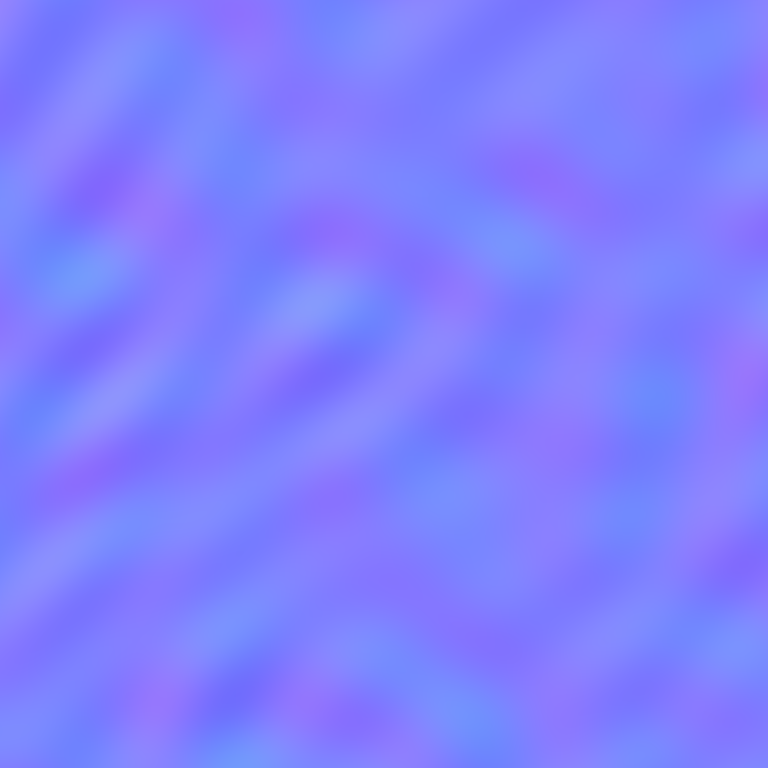
Give the GLSL for this texture map, as a Shadertoy shader.

```glsl
// Tangent-space normal map of a soft, rippled surface with diagonal streaks.
// The height is a sum of sine waves with hashed directions and phases; its
// slope is summed analytically and packed into a unit normal.

const float PI = 3.14159265;
const int WAVES = 48;

float hash(float n) {
    return fract(sin(n * 12.9898 + 4.137) * 43758.547);
}

// Slope of the layered waves, with y pointing up
vec2 surfaceSlope(vec2 p) {
    vec2 across = vec2(0.766, -0.643);  // short wavelengths: across the streaks
    vec2 along = vec2(0.643, 0.766);    // long wavelengths: along the streaks
    vec2 slope = vec2(0.0);
    for (int i = 0; i < WAVES; i++) {
        float id = float(i);
        // Evenly spread angles with jitter, stretched into an ellipse
        float angle = PI * (id + hash(id)) / float(WAVES);
        float frequency = mix(0.45, 1.0, hash(id + 51.3));
        vec2 cycles = frequency * (9.2 * cos(angle) * across + 6.4 * sin(angle) * along);
        float phase = 2.0 * PI * hash(id + 97.7);
        // Slight extra tilt along the streaks gives the violet and azure patches
        vec2 tilt = 0.95 * cos(angle) * across + 1.1 * sin(angle) * along;
        slope += tilt * cos(2.0 * PI * dot(cycles, p) + phase);
    }
    return slope / sqrt(float(WAVES));
}

void mainImage(out vec4 fragColor, in vec2 fragCoord) {
    vec2 p = fragCoord / iResolution.y;

    // Gentle bend so the streaks do not all run parallel
    p += 0.025 * sin(7.0 * p.yx + vec2(0.6, 2.1));

    // Green runs downward, so the y slope is flipped
    vec2 tilt = 0.118 * surfaceSlope(p) * vec2(1.0, -1.0);
    vec3 normal = vec3(tilt, sqrt(max(0.0, 1.0 - dot(tilt, tilt))));

    fragColor = vec4(0.5 + 0.5 * normal, 1.0);
}
```
